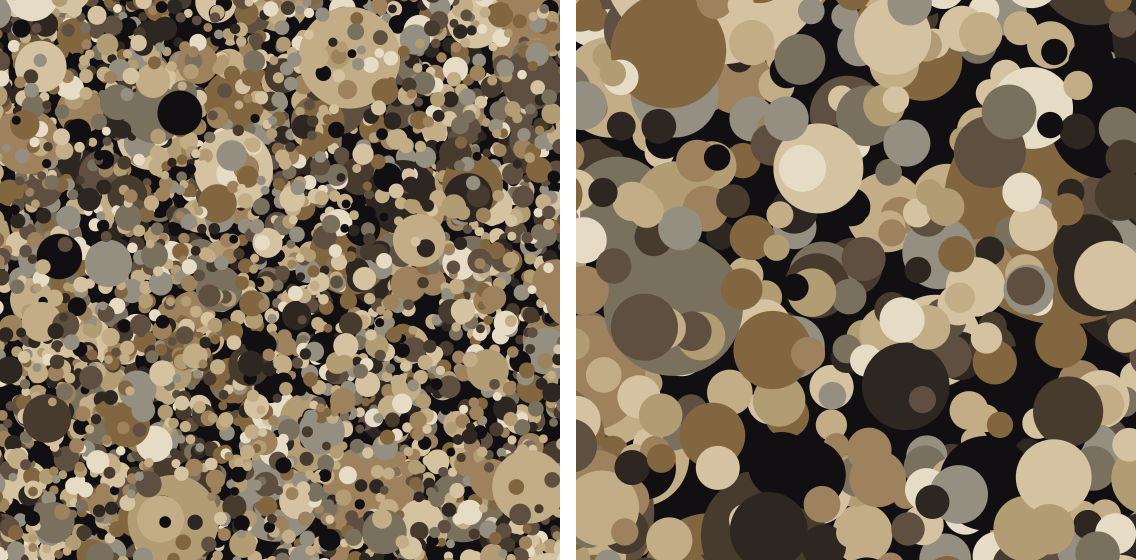
Left: the whole. Right: its middle third, enlarged.
Reproduce this pattern procedurally as a Shadertoy shader.

```glsl
const vec3 PALETTE[12] = vec3[12](
    vec3(0.90, 0.86, 0.77), vec3(0.83, 0.76, 0.63), vec3(0.76, 0.68, 0.53),
    vec3(0.70, 0.61, 0.45), vec3(0.62, 0.51, 0.37), vec3(0.51, 0.40, 0.25),
    vec3(0.58, 0.56, 0.50), vec3(0.48, 0.44, 0.37), vec3(0.37, 0.31, 0.25),
    vec3(0.28, 0.23, 0.18), vec3(0.18, 0.15, 0.13), vec3(0.07, 0.06, 0.07));

// Running total of the share of discs in each colour
const float CUMULATIVE[12] = float[12](
    0.065, 0.162, 0.28, 0.366, 0.463, 0.549,
    0.635, 0.70, 0.78, 0.86, 0.935, 1.0);

// Cell width and share of occupied cells, from large to tiny discs
const vec2 SIZE_CLASS[4] = vec2[4](
    vec2(0.19, 0.10), vec2(0.10, 0.16), vec2(0.05, 0.25), vec2(0.03, 0.20));

// Four independent random values in 0..1 for one cell of one layer
vec4 hashCell(ivec2 cell, int layer) {
    uvec4 v = uvec4(ivec4(cell, layer, cell.x + 57 * layer));
    v = v * 1664525u + 1013904u;
    v += v.yzxy * v.wxyz;
    v ^= v >> 16u;
    v += v.yzxy * v.wxyz;
    return vec4(v >> 8u) / 16777216.0;
}

vec3 pickColour(float pick) {
    int i = 0;
    while (i < 11 && pick > CUMULATIVE[i]) i++;
    return PALETTE[i];
}

// Paints one turned grid of sparse discs over the colour below
vec3 paintLayer(vec3 colour, vec2 p, int layer, float pixel) {
    vec2 sizeClass = SIZE_CLASS[layer % 4];
    float angle = 2.4 * float(layer);
    mat2 turn = mat2(cos(angle), sin(angle), -sin(angle), cos(angle));
    vec2 q = turn * p / sizeClass.x + 0.37 * float(layer);

    // Discs reach at most half a cell, so four cells are enough
    ivec2 corner = ivec2(floor(q - 0.5));
    for (int k = 0; k < 4; k++) {
        ivec2 cell = corner + ivec2(k % 2, k / 2);
        vec4 rnd = hashCell(cell, layer);
        if (rnd.x > sizeClass.y) continue;

        float size = rnd.x / sizeClass.y;
        float radius = mix(0.26, 0.49, size * size);
        float edge = (length(q - vec2(cell) - rnd.yz) - radius) * sizeClass.x;
        float cover = clamp(0.5 - edge / pixel, 0.0, 1.0);
        if (cover > 0.0) colour = mix(colour, pickColour(rnd.w), cover);
    }
    return colour;
}

void mainImage(out vec4 fragColor, in vec2 fragCoord) {
    float pixel = 1.0 / iResolution.y;
    vec2 p = fragCoord * pixel;

    // Ten rounds, each running through the four size classes
    vec3 colour = PALETTE[11];
    for (int layer = 0; layer < 40; layer++) {
        colour = paintLayer(colour, p, layer, pixel);
    }
    fragColor = vec4(colour, 1.0);
}
```
